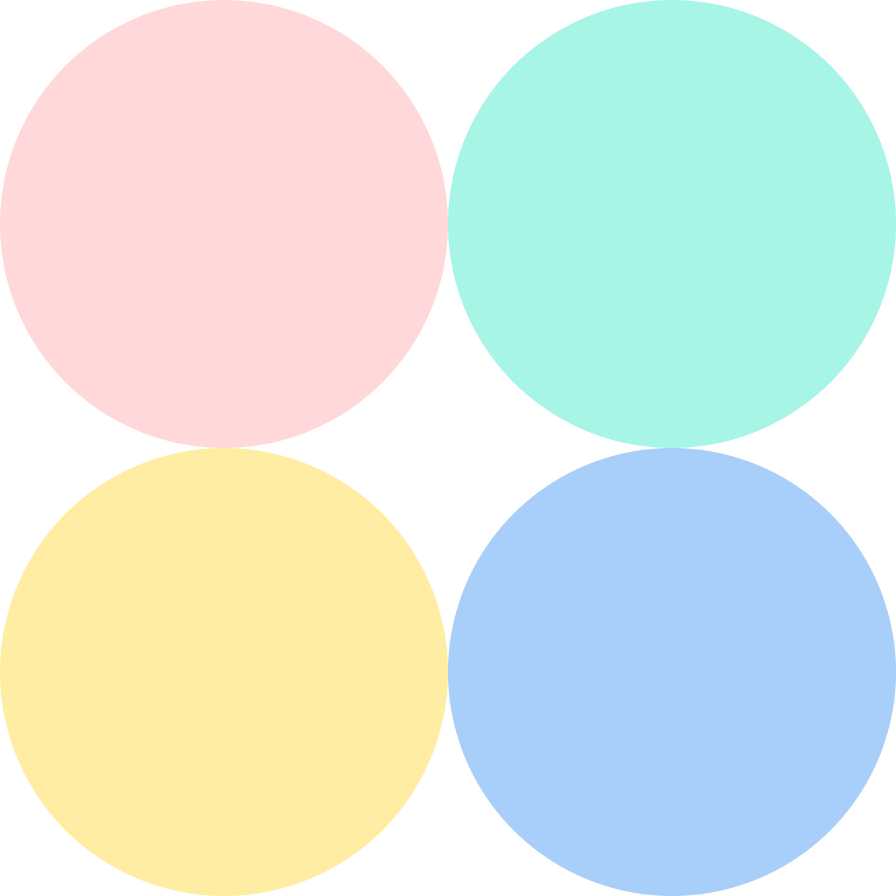
A WebGL 2 fragment shader for this pattern:

```glsl
#version 300 es
precision highp float;
// Four pastel discs on white, in a two by two grid of touching circles.
// Each grid cell holds one disc, drawn by its distance function and
// coloured by the cell's column and row.

uniform vec2 u_resolution;
out vec4 fragColor;

// Colour of the disc in a cell; row 0 is at the bottom.
vec3 discColor(vec2 cell) {
    vec3 yellow = vec3(1.00, 0.93, 0.64);
    vec3 blue = vec3(0.66, 0.81, 0.98);
    vec3 pink = vec3(1.00, 0.85, 0.85);
    vec3 mint = vec3(0.65, 0.96, 0.90);
    return mix(mix(yellow, blue, cell.x), mix(pink, mint, cell.x), cell.y);
}

void main() {
    // Two cells across and two down
    vec2 grid = 2.0 * gl_FragCoord.xy / u_resolution;
    vec2 cell = floor(grid);
    float pixel = 2.0 / min(u_resolution.x, u_resolution.y);

    // Disc that fills its cell, with an edge one pixel wide
    float edge = length(fract(grid) - 0.5) - 0.5;
    float coverage = clamp(0.5 - edge / pixel, 0.0, 1.0);

    fragColor = vec4(mix(vec3(1.0), discColor(cell), coverage), 1.0);
}
```
